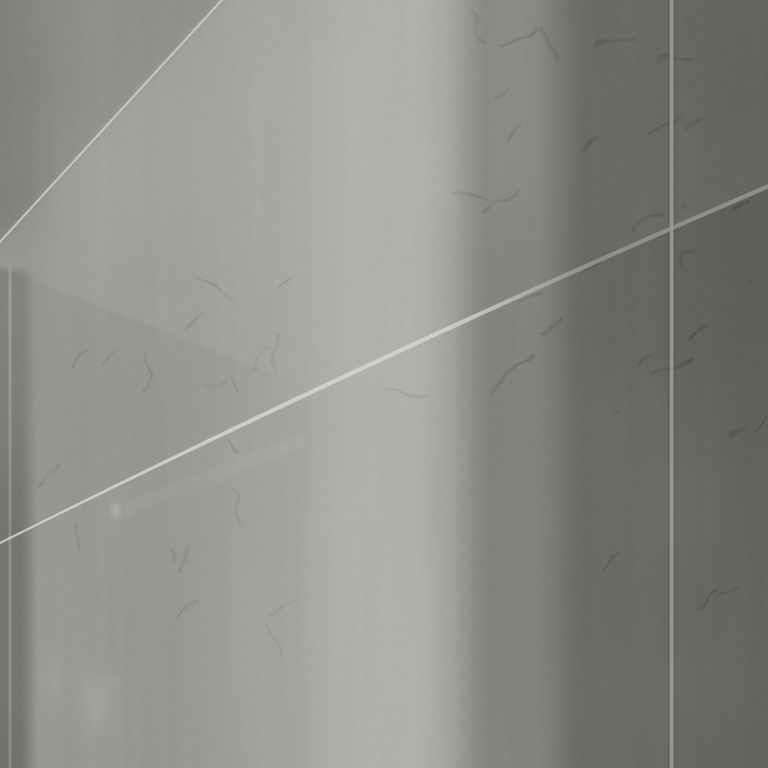
Reproduce this texture procedurally as a WebGL 2 fragment shader.

```glsl
#version 300 es
precision highp float;
// Polished grey stone wall with soft vertical reflections, pale joints and faint veins.
uniform vec2 u_resolution;
out vec4 fragColor;

float hash(vec2 p) {
    vec3 q = fract(p.xyx * vec3(0.1031, 0.1030, 0.0973));
    q += dot(q, q.yzx + 33.33);
    return fract((q.x + q.y) * q.z);
}

float noise(vec2 p) {
    vec2 i = floor(p), f = fract(p);
    f = f * f * (3.0 - 2.0 * f);
    return mix(mix(hash(i), hash(i + vec2(1, 0)), f.x),
               mix(hash(i + vec2(0, 1)), hash(i + vec2(1, 1)), f.x), f.y);
}

float segmentDist(vec2 p, vec2 a, vec2 b) {
    vec2 d = b - a;
    return length(p - a - d * clamp(dot(p - a, d) / dot(d, d), 0.0, 1.0));
}

float stroke(float dist, float halfWidth) {
    float soft = 0.8 / u_resolution.y;
    return 1.0 - smoothstep(halfWidth - soft, halfWidth + soft, dist);
}

float blob(vec2 p, vec2 center, vec2 radius) {
    vec2 d = (p - center) / radius;
    return exp(-dot(d, d));
}

// Short random cracks, one per grid cell
float scatteredVeins(vec2 p, float density) {
    float ink = 0.0;
    vec2 home = floor(p * 17.0);
    for (int k = 0; k < 9; k++) {
        vec2 cell = home + vec2(k % 3 - 1, k / 3 - 1);
        vec2 mid = (cell + vec2(hash(cell + 3.0), hash(cell + 17.0))) / 17.0;
        float tilt = p.x > 0.5 ? 0.1 + 0.8 * hash(cell + 31.0) : 0.4 + 2.2 * hash(cell + 31.0);
        vec2 reach = vec2(cos(tilt), sin(tilt)) * mix(0.006, 0.026, hash(cell + 47.0));
        float d = segmentDist(p, mid - reach, mid + reach);
        float present = step(hash(cell + 59.0), density);
        ink = max(ink, present * (1.0 - smoothstep(0.0, 0.0042, d)));
    }
    return ink;
}

void main() {
    vec2 uv = gl_FragCoord.xy / u_resolution;
    float x = uv.x, y = uv.y;

    // Broad vertical bands of reflected light
    float tone = 0.605 + 0.045 * smoothstep(0.2, 0.38, x) + 0.04 * smoothstep(0.36, 0.47, x);
    tone -= 0.055 * smoothstep(0.53, 0.6, x) + 0.125 * smoothstep(0.575, 0.64, x);
    tone -= 0.095 * smoothstep(0.69, 0.765, x) + 0.025 * smoothstep(0.84, 1.0, x);
    tone += 0.035 * smoothstep(0.35, 1.0, y) * blob(uv, vec2(0.66, 1.0), vec2(0.08, 0.7));
    tone += 0.03 * blob(uv, vec2(0.2, 0.78), vec2(0.16, 0.2));

    // Upper left panel, behind the diagonal joint
    float diagonal = y - 0.685 - 1.09 * x;
    tone -= 0.055 * smoothstep(-0.012, 0.012, diagonal);
    tone -= 0.05 * (1.0 - smoothstep(0.0, 0.12, x)) * smoothstep(0.6, 0.75, y);

    // Long joint with a slight bow
    float jointY = 0.293 + 0.4686 * x + 0.0345 * x * (0.875 - x);
    float below = smoothstep(-0.004, 0.004, jointY - y);

    // Faint wedge above the joint and shaded panel below it
    float wedge = smoothstep(-0.004, 0.004, 0.652 - 0.39 * x - y) * (1.0 - below);
    tone -= 0.022 * wedge * (1.0 - smoothstep(0.28, 0.42, x));
    tone -= 0.012 * below * (1.0 - smoothstep(0.385, 0.41, x));
    tone -= 0.025 * below * smoothstep(0.7, 0.9, x) * smoothstep(0.3, 0.72, y);
    float smear = 1.0 - smoothstep(0.0, 0.016, segmentDist(uv, vec2(0.16, 0.335), vec2(0.39, 0.425)));
    tone += 0.016 * smear;

    // Dark recess along the left edge
    float recess = (1.0 - smoothstep(0.025, 0.052, x)) * smoothstep(-0.005, 0.01, 0.652 - y);
    tone -= recess * mix(0.14, 0.07, smoothstep(0.2, 0.65, y));
    tone += recess * 0.09 * stroke(abs(x - 0.013), 0.002);

    // Stone mottling, brushed streaks and grain
    tone += 0.012 * (noise(uv * 9.0) - 0.5) + 0.01 * (noise(uv * vec2(90.0, 5.0)) - 0.5);
    tone += 0.009 * (noise(uv * 230.0) - 0.5);

    // Veins: scattered clusters, then the longer single ones
    vec2 warp = vec2(noise(uv * 45.0), noise(uv * 45.0 + 70.0)) - 0.5;
    vec2 bent = uv + 0.016 * warp;
    float density = 0.6 * blob(uv, vec2(0.86, 0.65), vec2(0.14, 0.24))
                  + 0.42 * blob(uv, vec2(0.3, 0.57), vec2(0.12, 0.09))
                  + 0.32 * blob(uv, vec2(0.17, 0.26), vec2(0.16, 0.14))
                  + 0.3 * blob(uv, vec2(0.1, 0.54), vec2(0.08, 0.08));
    tone -= 0.05 * scatteredVeins(bent, density) * (0.3 + noise(uv * 60.0));
    vec4 veins[9] = vec4[9](
        vec4(0.615, 0.985, 0.635, 0.945), vec4(0.65, 0.938, 0.695, 0.965),
        vec4(0.70, 0.965, 0.73, 0.915), vec4(0.59, 0.748, 0.64, 0.738),
        vec4(0.63, 0.72, 0.67, 0.75), vec4(0.64, 0.492, 0.69, 0.535),
        vec4(0.50, 0.492, 0.55, 0.485), vec4(0.305, 0.36, 0.318, 0.315),
        vec4(0.345, 0.19, 0.368, 0.147));
    for (int i = 0; i < 9; i++) {
        float d = segmentDist(bent, veins[i].xy, veins[i].zw);
        tone -= 0.055 * (1.0 - smoothstep(0.0, 0.004, d)) * (0.3 + noise(uv * 50.0));
    }

    // Small pale glints
    tone += 0.07 * blob(bent, vec2(0.15, 0.332), vec2(0.005, 0.009));
    tone += 0.035 * blob(bent, vec2(0.125, 0.085), vec2(0.022, 0.035));
    tone += 0.025 * blob(bent, vec2(0.068, 0.12), vec2(0.012, 0.03));

    // Pale joints
    vec3 color = tone + vec3(0.0, 0.004, -0.027);
    float jointWidth = mix(0.0014, 0.0027, smoothstep(0.0, 0.4, x));
    float jointTone = mix(0.83, 0.58, smoothstep(0.56, 0.8, x));
    color = mix(color, jointTone + vec3(0.0, 0.0, -0.025), 0.9 * stroke(abs(y - jointY) * 0.905, jointWidth));
    color = mix(color, vec3(0.81, 0.81, 0.79), 0.85 * stroke(abs(diagonal) * 0.676, 0.0014));
    float upright = abs(x - 0.8745);
    color -= 0.03 * (1.0 - smoothstep(0.002, 0.008, upright));
    color = mix(color, vec3(0.61, 0.61, 0.58), 0.9 * stroke(upright, 0.0025));

    fragColor = vec4(clamp(color, 0.0, 1.0), 1.0);
}
```
